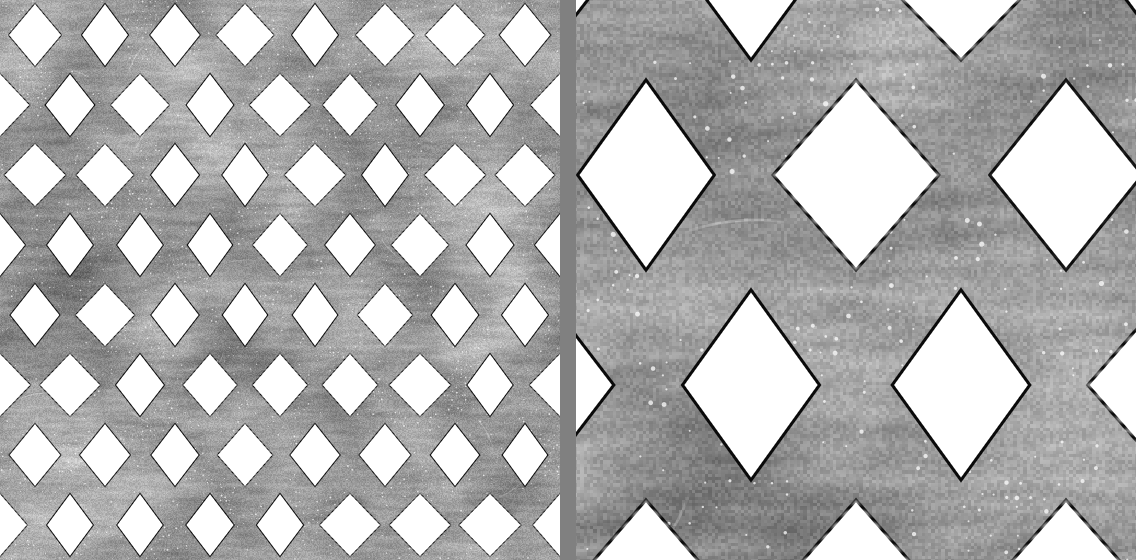
Left: the whole. Right: its middle third, enlarged.
Give the GLSL for this pattern, as a WebGL 1 fragment shader.

```glsl
precision highp float;

uniform vec2 u_resolution;

// Lattice, in cells
const float CELLS = 8.0;
const float HALF_HEIGHT = 0.453;
const float MIN_HALF_WIDTH = 0.325;
const float MAX_HALF_WIDTH = 0.447;
const float LINE_WIDTH = 0.0145;
const float DASHES_PER_CELL = 18.0;
const float DASH_DEPTH = 0.5;

// Worn ground
const vec3 FILL = vec3(1.0);
const vec3 INK = vec3(0.04);
const float GROUND_GREY = 0.61;
const float CLOUD_AMOUNT = 0.21;
const float STREAK_AMOUNT = 0.085;
const float GRAIN_AMOUNT = 0.12;
const float GRAIN_CELLS = 512.0;
const float SPECK_CELLS = 128.0;
const float SPECK_AMOUNT = 0.32;
const int SCRATCHES = 14;
const float SCRATCH_WIDTH = 0.0016;
const float SCRATCH_AMOUNT = 0.13;

vec2 hash2(vec2 p) {
  vec3 q = fract(p.xyx * vec3(0.1031, 0.1030, 0.0973));
  q += dot(q, q.yzx + 33.33);
  return fract((q.xx + q.yz) * q.zy);
}

float cornerSlope(vec2 corner, vec2 offset, vec2 period, float seed) {
  float angle = 6.28319 * hash2(mod(corner, period) + seed).x;
  return dot(vec2(cos(angle), sin(angle)), offset);
}

// Gradient noise that wraps after one canvas
float gradientNoise(vec2 uv, vec2 period, float seed) {
  vec2 p = uv * period + fract(seed * vec2(0.37, 0.71));
  vec2 i = floor(p);
  vec2 f = p - i;
  vec2 w = f * f * f * (f * (f * 6.0 - 15.0) + 10.0);
  vec2 e = vec2(1.0, 0.0);
  float low = mix(cornerSlope(i, f, period, seed),
                  cornerSlope(i + e.xy, f - e.xy, period, seed), w.x);
  float high = mix(cornerSlope(i + e.yx, f - e.yx, period, seed),
                   cornerSlope(i + e.xx, f - e.xx, period, seed), w.x);
  return mix(low, high, w.y);
}

float clouds(vec2 uv) {
  float sum = 0.0;
  float amplitude = 1.0;
  vec2 period = vec2(4.0, 5.0);
  for (int i = 0; i < 5; i++) {
    sum += amplitude * gradientNoise(uv, period, 11.0 + 17.0 * float(i));
    amplitude *= 0.52;
    period *= 2.0;
  }
  return sum;
}

float streaks(vec2 uv) {
  return gradientNoise(uv, vec2(9.0, 72.0), 131.0)
       + 0.7 * gradientNoise(uv, vec2(24.0, 150.0), 157.0);
}

// Light dots gathered in patches
float specks(vec2 uv, float pixel) {
  vec2 p = uv * SPECK_CELLS;
  vec2 id = floor(p);
  vec2 chance = hash2(id + 211.0);
  vec2 centre = 0.25 + 0.5 * hash2(id + 409.0);
  float patchiness = 0.5 + 1.3 * gradientNoise(uv, vec2(9.0), 173.0);
  float radius = mix(0.07, 0.2, chance.y * chance.y);
  float dist = (length(p - id - centre) - radius) / SPECK_CELLS;
  return step(chance.x, SPECK_AMOUNT * patchiness) * clamp(0.5 - dist / pixel, 0.0, 1.0);
}

// Short, faint arcs at random places
float scratches(vec2 uv, float pixel) {
  float sum = 0.0;
  for (int i = 0; i < SCRATCHES; i++) {
    vec2 place = hash2(vec2(float(i), 71.0));
    vec2 form = hash2(vec2(float(i), 97.0));
    vec2 p = fract(uv - place + 0.5) - 0.5;
    float angle = 6.28319 * form.x;
    p = vec2(cos(angle) * p.x + sin(angle) * p.y, cos(angle) * p.y - sin(angle) * p.x);
    float reach = mix(0.025, 0.06, form.y);
    float dist = abs(p.y - 4.0 * p.x * p.x) - 0.5 * SCRATCH_WIDTH;
    float fade = 1.0 - smoothstep(0.3 * reach, reach, abs(p.x));
    sum += fade * clamp(0.5 - dist / pixel, 0.0, 1.0);
  }
  return min(sum, 1.0);
}

void main() {
  vec2 uv = gl_FragCoord.xy / u_resolution;
  float pixel = 1.0 / min(u_resolution.x, u_resolution.y);

  // Ground
  float grain = hash2(floor(uv * GRAIN_CELLS) + 23.0).x - 0.5;
  float grey = GROUND_GREY + CLOUD_AMOUNT * clouds(uv) + STREAK_AMOUNT * streaks(uv)
             + GRAIN_AMOUNT * grain + SCRATCH_AMOUNT * scratches(uv, pixel);
  vec3 color = mix(vec3(grey), FILL, 0.75 * specks(uv, pixel));

  // Staggered diamonds of varying width
  vec2 p = uv * CELLS;
  float row = floor(p.y);
  p.x += 0.5 * (1.0 - mod(row, 2.0));
  vec2 id = vec2(mod(floor(p.x), CELLS), row);
  vec2 q = abs(fract(p) - 0.5);
  vec2 size = vec2(mix(MIN_HALF_WIDTH, MAX_HALF_WIDTH, hash2(id + 5.0).x), HALF_HEIGHT);
  float dist = (dot(q, 1.0 / size) - 1.0) * size.x * size.y / length(size);
  float cellPixel = CELLS * pixel;
  color = mix(color, FILL, clamp(0.5 - dist / cellPixel, 0.0, 1.0));

  // Outline, broken into dashes on the wider diamonds
  float gap = 0.5 + 0.5 * cos(6.28319 * DASHES_PER_CELL * q.y);
  float ink = 1.0 - DASH_DEPTH * gap * smoothstep(0.35, 0.4, size.x);
  float line = clamp(0.5 + (0.5 * LINE_WIDTH - abs(dist)) / cellPixel, 0.0, 1.0);
  gl_FragColor = vec4(mix(color, INK, line * ink), 1.0);
}
```
